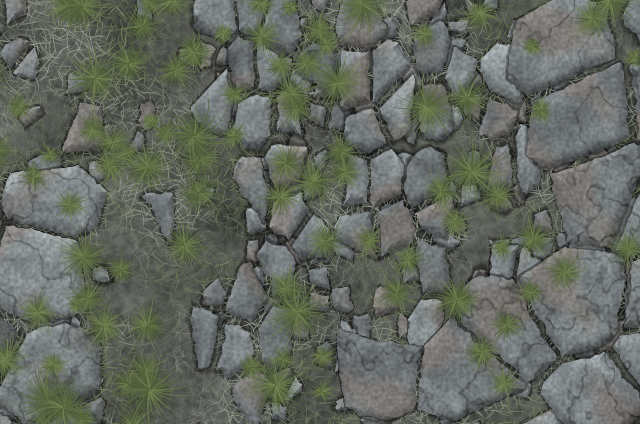
Give the GLSL for this texture, as a WebGL 1 fragment shader.

```glsl
precision highp float;
// Stones in upright courses, half buried in soil, straw and grass: warped
// Voronoi cells, scattered curved strokes and polar fans of blades.
uniform vec2 u_resolution;

const float TAU = 6.2832;
const vec3 SOIL_DARK = vec3(0.2, 0.21, 0.19), SOIL_PALE = vec3(0.42, 0.43, 0.41);
const vec3 SLATE_DARK = vec3(0.37, 0.39, 0.4), SLATE_PALE = vec3(0.59, 0.62, 0.63);
const vec3 STONE_WARM = vec3(0.49, 0.46, 0.44);
const vec3 STRAW_DARK = vec3(0.43, 0.46, 0.38), STRAW_PALE = vec3(0.65, 0.67, 0.63);
const vec3 GRASS_DARK = vec3(0.25, 0.31, 0.18), GRASS_PALE = vec3(0.47, 0.53, 0.33);

vec2 hash2(vec2 p) {
  vec3 q = fract(p.xyx * vec3(0.1031, 0.103, 0.0973));
  q += dot(q, q.yzx + 33.33);
  return fract((q.xx + q.yz) * q.zy);
}
vec2 heading(float turn) { return vec2(cos(TAU * turn), sin(TAU * turn)); }
float slope(vec2 cell, vec2 offset) { return dot(heading(hash2(cell).x), offset); }
float noise(vec2 p) {
  vec2 i = floor(p), f = fract(p), e = vec2(1, 0), u = f * f * (3.0 - 2.0 * f);
  float low = mix(slope(i, f), slope(i + e, f - e), u.x);
  float high = mix(slope(i + e.yx, f - e.yx), slope(i + 1.0, f - 1.0), u.x);
  return mix(low, high, u.y) * 1.4;
}
float fbm(vec2 p) {
  float sum = 0.0, gain = 0.5;
  for (int i = 0; i < 4; i++) {
    sum += gain * noise(p);
    p = mat2(1.6, 1.2, -1.2, 1.6) * p + 7.3;
    gain *= 0.55;
  }
  return sum;
}
float band(float x, float lo, float hi) {
  return smoothstep(lo - 0.04, lo + 0.04, x) - smoothstep(hi - 0.04, hi + 0.04, x);
}
float line(float dist, float width, float px) {
  return 1.0 - smoothstep(width - 0.5 * px, width + 0.5 * px, dist);
}
// Offset of the k-th cell in a 3 by 3 block
vec2 neighbour(float k) { return vec2(mod(k, 3.0), floor(k / 3.0)) - 1.0; }

// Chance of a stone at a place
float slabChance(vec2 c) {
  float left = band(c.x, -0.3, 0.17) * band(c.y, -0.4, 0.52);
  float low = band(c.x, 0.84, 1.1) * band(c.y, -0.4, 0.27);
  return left + low + band(c.x, 1.19, 2.0) * (0.95 - 0.4 * c.y);
}
float rubbleChance(vec2 c) {
  float courses = band(c.x, 0.58, 0.75) + band(c.x, 0.8, 1.08);
  return 0.18 + courses * (0.2 + 0.35 * smoothstep(0.25, 0.45, c.y)) + 0.2 * band(c.x, 1.12, 2.0);
}

// One size of stones over the scene; alpha keeps the stone mask
vec4 layStones(vec4 scene, vec2 p, vec2 size, float slab, float seed, float px) {
  vec2 q = p + 0.16 * size.x * noise(p * 0.6 / size.x + seed) + 0.01 * fbm(p * 32.0 + seed);
  q /= size;
  vec2 id, site = q + 9.0, next = site;
  for (int k = 0; k < 9; k++) {
    vec2 cell = floor(q) + neighbour(float(k)), s = cell + 0.15 + 0.7 * hash2(cell + seed);
    if (distance(s, q) < distance(site, q)) { next = site; site = s; id = cell; }
    else if (distance(s, q) < distance(next, q)) next = s;
  }
  vec2 normal = normalize(next - site), h = hash2(id + seed + 41.0), tilt = hash2(id + seed + 83.0);
  float edge = min(dot(0.5 * (next + site) - q, normal), 0.72 - distance(site, q));
  float d = edge * size.x - 0.003 - 0.007 * h.y;
  float present = step(h.x, mix(rubbleChance(site * size), slabChance(site * size), slab));
  float body = smoothstep(-0.7 * px, 0.7 * px, d) * present;
  float bevel = 1.0 - smoothstep(0.0, 0.012 + 0.09 * size.x, d);
  float tone = 0.15 + 0.6 * tilt.y + 0.7 * fbm(p * 14.0 + 9.0 * h);
  vec3 stone = mix(SLATE_DARK, SLATE_PALE, clamp(tone, 0.0, 1.0));
  stone = mix(stone, STONE_WARM, 0.7 * smoothstep(0.0, 0.4, noise(p * 7.0 + 11.0 * tilt)));
  float light = 1.0 + bevel * (0.3 * dot(normal, vec2(-0.35, 0.9)) - 0.12);
  light += 0.28 * dot(q - site, tilt - 0.5) + 0.16 * noise(p * 120.0) + 0.14 * fbm(p * 48.0);
  light -= 0.25 * slab * line(abs(fbm(p * 6.0 + 5.0 * h)), 0.02, 0.04);
  vec3 ground = scene.rgb * (1.0 - 0.5 * present * smoothstep(-0.012, 0.0, d));
  return vec4(mix(ground, stone * light, body), max(scene.a, body));
}

// Scattered curved strokes: coverage and tone
vec2 strokes(vec2 p, float freq, float seed, float px) {
  vec2 result = vec2(0);
  for (int k = 0; k < 9; k++) {
    vec2 cell = floor(p * freq) + neighbour(float(k)), h = hash2(cell + seed);
    vec2 g = hash2(cell + seed + 57.0), v = p * freq - cell - h, dir = heading(g.x);
    float along = dot(v, dir), reach = 0.35 + 0.55 * g.y;
    float across = dot(v, vec2(-dir.y, dir.x)) + (h.x - 0.5) * along * along;
    float ink = line(abs(across) / freq, 0.0011, px);
    ink *= 1.0 - smoothstep(0.6 * reach, reach, abs(along));
    if (ink > result.x) result = vec2(ink, h.y);
  }
  return result;
}

// Fans of blades over the scene
vec3 growTufts(vec3 col, vec2 p, float spacing, float seed, float px) {
  for (int k = 0; k < 27; k++) {
    float fan = mod(float(k), 3.0);
    vec2 cell = floor(p / spacing) + neighbour(floor(float(k) / 3.0));
    vec2 h = hash2(cell + seed), g = hash2(cell + seed + 29.0), root = (cell + h) * spacing;
    float r = distance(p, root), size = spacing * (0.35 + 0.5 * g.y);
    if (g.x > 0.48 + 0.5 * noise(root * 3.0 + 4.0) - 0.35 * slabChance(root)) continue;
    col = mix(col, GRASS_DARK, 0.25 * (1.0 - smoothstep(0.0, 0.65 * size, r)));
    float turn = 15.0 * atan(p.y - root.y, p.x - root.x) / TAU + 28.0 * (h.x - 0.5) * r + fan * 0.37;
    vec2 b = hash2(vec2(mod(floor(turn), 15.0), fan * 19.0) + cell * 7.0 + seed);
    float across = r * abs(fract(turn) - 0.3 - 0.4 * b.x) * TAU / 15.0;
    float taper = 1.0 - r / (size * (0.35 + 0.65 * b.y));
    float blade = line(across, 0.0024 * taper, px) * smoothstep(0.0, 0.12, taper);
    col = mix(col, mix(GRASS_DARK, GRASS_PALE, 0.25 + 0.75 * b.x), 0.85 * blade);
  }
  return col;
}

void main() {
  vec2 p = gl_FragCoord.xy / u_resolution.y;
  float px = 1.0 / u_resolution.y, crumbs = fbm(p * 5.0) + 0.7 * fbm(p * 55.0);
  vec4 scene = vec4(mix(SOIL_DARK, SOIL_PALE, clamp(0.55 + 0.8 * crumbs, 0.0, 1.0)), 0);
  scene = layStones(scene, p, vec2(0.052, 0.064), 0.0, 13.0, px);
  scene = layStones(scene, p, vec2(0.088, 0.132), 0.0, 37.0, px);
  scene = layStones(scene, p, vec2(0.21, 0.2), 1.0, 71.0, px);
  // Straw and loose blades, thin over the stones
  vec3 col = scene.rgb;
  float litter = smoothstep(-0.5, 0.25, fbm(p * 4.0 + 20.0)) * (1.0 - 0.88 * scene.a);
  float meadow = 0.7 * smoothstep(-0.05, 0.4, noise(p * 4.5 + 31.0));
  for (float i = 0.0; i < 7.0; i++) {
    vec2 s = strokes(p + 0.013 * i, 16.0 + 3.5 * i, 17.0 * i + 3.0, px);
    vec3 straw = mix(STRAW_DARK, STRAW_PALE, s.y), blade = mix(GRASS_DARK, GRASS_PALE, s.y);
    col = mix(col, mix(straw, blade, meadow), 0.8 * s.x * litter);
  }
  col = growTufts(col, p, 0.095, 5.0, px);
  gl_FragColor = vec4(growTufts(col, p, 0.15, 91.0, px), 1);
}
```
